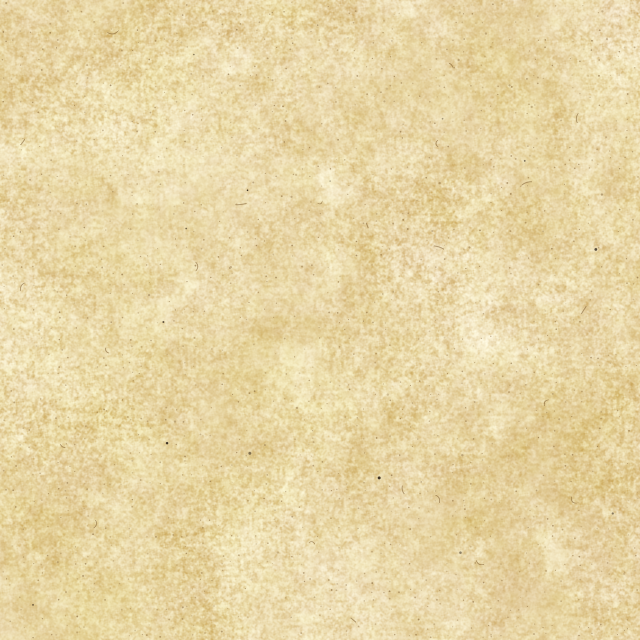
Give the GLSL for this texture, as a Shadertoy shader.

```glsl
// Aged parchment: cream paper with cloudy stains, pale worn patches and a crisp grain.
// Layered value noise drives one tone axis and one warm-cool axis;
// jittered cells scatter soft spots, fine specks and a few short curved fibres.

#define BASE_COLOR vec3(0.913, 0.844, 0.652)
#define TONE_STEP vec3(0.028, 0.045, 0.070)
#define HUE_STEP vec3(0.002, -0.003, 0.026)
#define SPECK_COLOR vec3(0.50, 0.37, 0.20)
#define INK_COLOR vec3(0.13, 0.09, 0.06)
#define CLOUD_SCALE 3.8
#define MOTTLE_SCALE 23.0
#define GRAIN_SCALE 230.0
#define CLOUD_AMOUNT 0.82
#define MOTTLE_AMOUNT 0.68
#define GRAIN_AMOUNT 1.30
#define WEAVE_AMOUNT 0.50

// Integer hash of a cell, result in 0..1
float hash(vec2 cell, float seed) {
    uvec2 q = uvec2(ivec2(cell) + 4096) * uvec2(1597334673u, 3812015801u);
    uint h = q.x ^ q.y ^ (uint(seed) * 2654435769u);
    h = (h ^ (h >> 16)) * 2246822519u;
    h = (h ^ (h >> 13)) * 3266489917u;
    h ^= h >> 16;
    return float(h >> 8) / 16777216.0;
}

// Smooth value noise in -1..1
float noise(vec2 p, float seed) {
    vec2 i = floor(p), f = fract(p);
    f = f * f * (3.0 - 2.0 * f);
    float low = mix(hash(i, seed), hash(i + vec2(1, 0), seed), f.x);
    float high = mix(hash(i + vec2(0, 1), seed), hash(i + vec2(1, 1), seed), f.x);
    return 2.0 * mix(low, high, f.y) - 1.0;
}

// Rotated octaves hide the lattice
float fbm(vec2 p, float seed) {
    float sum = 0.0, weight = 1.0;
    for (int k = 0; k < 5; k++) {
        sum += weight * noise(p, seed + float(k));
        p = mat2(1.6, 1.2, -1.2, 1.6) * p + 7.3;
        weight *= 0.62;
    }
    return sum;
}

// Offset from the jittered centre of a cell, in canvas units
vec2 cellOffset(vec2 uv, float cells, float seed) {
    vec2 cell = floor(uv * cells);
    vec2 jitter = vec2(hash(cell, seed), hash(cell, seed + 1.0));
    return (fract(uv * cells) - mix(vec2(0.2), vec2(0.8), jitter)) / cells;
}

// Scattered round specks of varied strength
float specks(vec2 uv, float cells, float chance, float radius, float blur, float seed) {
    vec2 cell = floor(uv * cells);
    vec2 p = cellOffset(uv, cells, seed);
    float size = radius * mix(0.55, 1.2, hash(cell, seed + 2.0));
    float present = step(hash(cell, seed + 3.0), chance);
    float strength = mix(0.3, 1.0, hash(cell, seed + 4.0));
    return present * strength * (1.0 - smoothstep(size - blur, size + blur, length(p)));
}

// Scattered short, slightly bent hairs
float fibres(vec2 uv, float cells, float chance, float blur, float seed) {
    vec2 cell = floor(uv * cells);
    vec2 p = cellOffset(uv, cells, seed);
    float angle = 6.2832 * hash(cell, seed + 2.0);
    p = mat2(cos(angle), sin(angle), -sin(angle), cos(angle)) * p;
    float halfLength = mix(0.05, 0.12, hash(cell, seed + 3.0)) / cells;
    p.y += (hash(cell, seed + 4.0) - 0.5) * 1.2 * p.x * p.x / halfLength;
    p.x -= clamp(p.x, -halfLength, halfLength);
    float present = step(hash(cell, seed + 5.0), chance);
    return present * (1.0 - smoothstep(0.0, 0.0006 + blur, length(p)));
}

void mainImage(out vec4 fragColor, in vec2 fragCoord) {
    vec2 uv = fragCoord / iResolution.y;
    float blur = 0.7 / iResolution.y;

    // Broad stains and ragged mottling, rougher in some regions
    vec2 warp = 0.012 * vec2(noise(uv * 26.0, 90.0), noise(uv * 26.0, 91.0));
    warp += 0.005 * vec2(noise(uv * 95.0, 92.0), noise(uv * 95.0, 93.0));
    float clouds = fbm((uv + warp) * CLOUD_SCALE, 1.0);
    float mottle = fbm((uv + warp) * MOTTLE_SCALE, 11.0);
    float rough = 0.95 + 0.3 * noise(uv * 6.0, 21.0) + 0.2 * noise(uv * 31.0, 22.0);

    // Paper grain and crossed threads
    float grain = noise(uv * GRAIN_SCALE, 31.0) + 0.45 * noise(uv * GRAIN_SCALE * 0.47, 35.0);
    grain += 0.8 * noise(mat2(0.8, 0.6, -0.6, 0.8) * uv * GRAIN_SCALE * 1.7, 32.0);
    float weave = noise(uv * vec2(60.0, 250.0), 33.0) + noise(uv * vec2(250.0, 60.0), 34.0);

    float tone = CLOUD_AMOUNT * clouds + MOTTLE_AMOUNT * mottle
               + rough * (GRAIN_AMOUNT * grain + WEAVE_AMOUNT * weave);

    // Pale worn patches and soft brown blemishes
    float worn = smoothstep(0.65, 1.5, fbm((uv + warp) * 13.0, 41.0) + 0.4 * mottle);
    float blemish = specks(uv + 0.5 * warp, 13.0, 0.22, 0.006, 0.009, 51.0);
    tone += 1.0 * worn - 1.3 * blemish;
    tone = tone > 0.0 ? tone / (1.0 + 0.12 * tone) : tone;

    // Drift between yellow and pinkish cream
    float hue = 0.6 * fbm(uv * 5.0, 61.0) + 0.6 * noise(uv * 60.0, 66.0);
    vec3 color = BASE_COLOR + TONE_STEP * tone + HUE_STEP * hue;

    // Flecks, hairs and a few ink-dark dots
    float flecks = specks(uv, 71.0, 0.25, 0.0011, blur, 71.0);
    flecks = max(flecks, 0.8 * specks(uv + 0.37, 27.0, 0.14, 0.0015, blur, 76.0));
    color = mix(color, SPECK_COLOR, 0.6 * flecks);
    color = mix(color, SPECK_COLOR, 0.5 * fibres(uv, 15.0, 0.06, blur, 81.0));
    color = mix(color, INK_COLOR, specks(uv, 9.0, 0.14, 0.0019, blur, 101.0));

    fragColor = vec4(clamp(color, 0.0, 1.0), 1.0);
}
```
